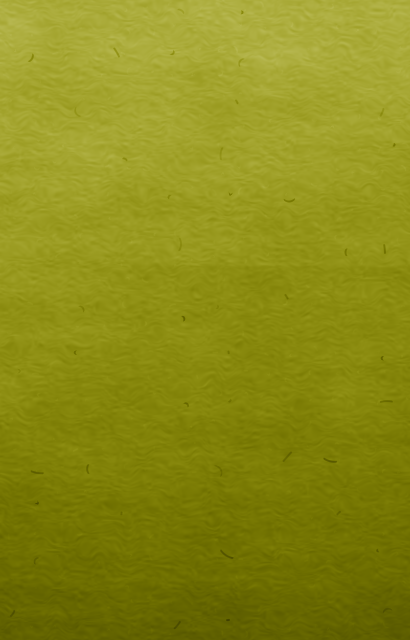
A WebGL 2 fragment shader for this texture:

```glsl
#version 300 es
precision highp float;
uniform vec2 u_resolution;
out vec4 outColor;

#define GRAIN_SCALE vec2(85.0, 190.0)
#define GRAIN_DEPTH 0.062
#define CLOUD_DEPTH 0.055
#define BAND_DEPTH 0.022
#define FOLD_HEIGHT 0.585
#define FOLD_DEPTH 0.022
#define SPECK_CELL 0.08
#define SPECK_DEPTH 0.15
#define HAIR_CELL 0.036
#define HAIR_DEPTH 0.028

float hash(vec2 p) {
  return fract(sin(dot(p, vec2(127.1, 311.7))) * 43758.55);
}

float noise(vec2 p) {
  vec2 i = floor(p), f = fract(p);
  f = f * f * (3.0 - 2.0 * f);
  return mix(mix(hash(i), hash(i + vec2(1, 0)), f.x),
             mix(hash(i + vec2(0, 1)), hash(i + vec2(1, 1)), f.x), f.y);
}

float fbm(vec2 p) {
  float sum = 0.0, amp = 0.5;
  for (int i = 0; i < 4; i++) {
    sum += amp * noise(p);
    p = mat2(1.9, 0.3, -0.3, 1.9) * p + 17.3;
    amp *= 0.55;
  }
  return sum - 0.5;
}

// Pulp relief: short, wavy, mostly level fibres lit from above
float grain(vec2 p) {
  vec2 warp = vec2(noise(p * 45.0), noise(p * 45.0 + 31.0)) - 0.5;
  vec2 q = (p + warp * 0.014) * GRAIN_SCALE;
  float relief = noise(q) - noise(q + vec2(0.25, 0.8));
  float fine = noise(q * vec2(1.9, 1.7) + 57.0) - 0.5;
  return 0.55 * relief + 0.5 * fine;
}

// One short bent fibre in some of the cells
float fibres(vec2 p, float cell, float share, float halfWidth, float seed) {
  vec2 id = floor(p / cell) + seed;
  vec2 centre = 0.25 + 0.5 * vec2(hash(id), hash(id + 7.1));
  vec2 d = (fract(p / cell) - centre) * cell;
  float angle = 6.2832 * hash(id + 13.7);
  float halfLength = cell * mix(0.015, 0.13, pow(hash(id + 23.9), 2.0));
  d = mat2(cos(angle), -sin(angle), sin(angle), cos(angle)) * d;
  d.y += (hash(id + 37.3) - 0.5) * d.x * d.x / halfLength;
  d.x -= clamp(d.x, -halfLength, halfLength);
  float pixel = 1.0 / u_resolution.y;
  float mask = 1.0 - smoothstep(halfWidth - 0.5 * pixel, halfWidth + pixel, length(d));
  return mask * step(hash(id + 41.9), share) * mix(0.35, 1.0, hash(id + 53.3));
}

void main() {
  vec2 p = gl_FragCoord.xy / u_resolution.y;
  float x = gl_FragCoord.x / u_resolution.x;

  // Vertical fade, with a paler left side above the middle
  float tone = 0.382 + 0.44 * p.y - 0.15 * p.y * p.y;
  float glow = exp(-pow((p.y - 0.62) / 0.17, 2.0));
  tone += 0.045 * glow * (0.35 - x);
  tone -= 0.018 * smoothstep(0.75, 1.0, x) * (1.0 - p.y);

  // Soft fold with a darker strip below it
  float edge = FOLD_HEIGHT + 0.003 * (noise(p * vec2(18.0, 3.0)) - 0.5);
  float below = 1.0 - smoothstep(edge - 0.003, edge + 0.003, p.y);
  float fade = exp(-max(edge - p.y, 0.0) / 0.08);
  tone -= FOLD_DEPTH * below * fade * smoothstep(0.05, 0.55, x);

  // Cloudy patches and faint level bands
  tone += CLOUD_DEPTH * fbm(p * vec2(9.0, 13.0));
  tone += 0.6 * CLOUD_DEPTH * fbm(p * vec2(26.0, 48.0) + 83.0);
  tone += BAND_DEPTH * (noise(p * vec2(2.5, 42.0) + 11.0) - 0.5);

  // Paper surface
  tone += GRAIN_DEPTH * grain(p);
  tone += HAIR_DEPTH * fibres(p, HAIR_CELL, 0.6, 0.0009, 5.0);
  tone -= SPECK_DEPTH * fibres(p, SPECK_CELL, 0.42, 0.0011, 91.0);

  // Olive to pale lime: blue rises only in the light tones
  float lift = max(tone - 0.41, 0.0);
  vec3 color = vec3(tone, tone + 0.003, 3.4 * lift * lift);
  outColor = vec4(clamp(color, 0.0, 1.0), 1.0);
}
```
